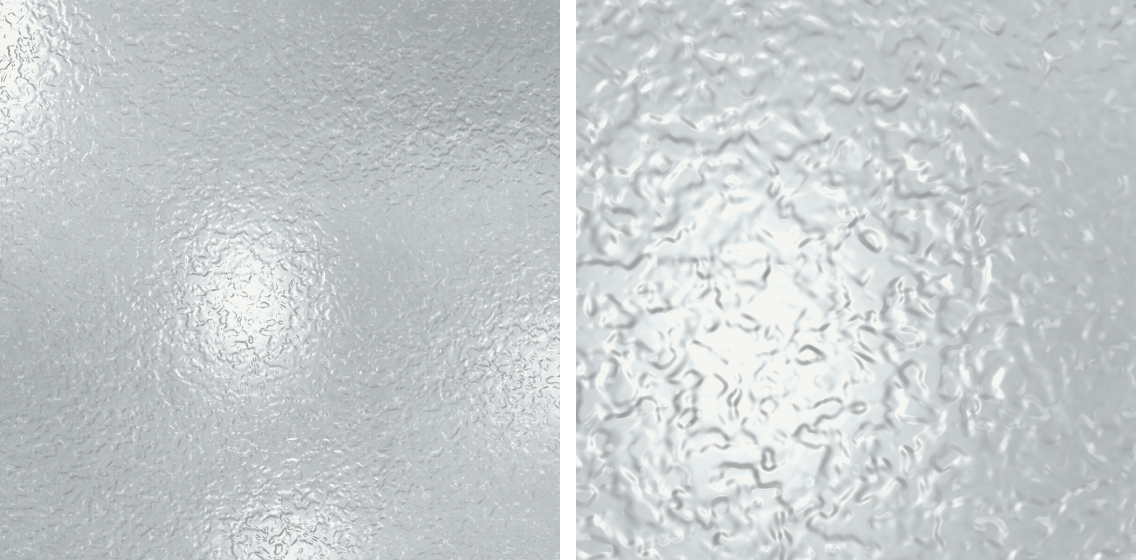
Left, the full canvas; right, a detail of the centre.
Write a Shadertoy shader that draws this texture.

```glsl
// Frosted, pebbled glass in cool silver grey, with soft lights glittering behind it.

float hash(vec2 p) {
    return fract(sin(dot(p, vec2(127.1, 311.7))) * 43758.5453);
}

float noise(vec2 p) {
    vec2 i = floor(p), f = fract(p);
    f = f * f * (3.0 - 2.0 * f);
    return mix(mix(hash(i), hash(i + vec2(1, 0)), f.x),
               mix(hash(i + vec2(0, 1)), hash(i + vec2(1, 1)), f.x), f.y);
}

// Height of the pebbled surface: flat hollows, steep rims and low plateaus
float relief(vec2 p) {
    p += 0.008 * vec2(noise(p * 45.0), noise(p * 45.0 + 31.7));
    vec2 turned = mat2(0.8, 0.6, -0.6, 0.8) * p;
    float n = 0.6 * noise(p * vec2(82.0, 98.0)) + 0.4 * noise(turned * 175.0 + 9.3);
    return smoothstep(0.3, 0.76, n);
}

float blob(vec2 p, vec2 center, vec2 radius) {
    vec2 d = (p - center) / radius;
    return exp(-dot(d, d));
}

// Strength of the white lights behind the glass
float lights(vec2 p) {
    return 0.26 * blob(p, vec2(0.44, 0.46), vec2(0.10, 0.13))
         + 0.30 * blob(p, vec2(-0.01, 0.92), vec2(0.09, 0.17))
         + 0.17 * blob(p, vec2(1.00, 0.33), vec2(0.13, 0.12))
         + 0.20 * blob(p, vec2(0.52, 0.01), vec2(0.12, 0.08));
}

// Broad grey shades of the room behind the glass
float shades(vec2 p) {
    return 0.05 * blob(p, vec2(0.05, 0.75), vec2(0.30, 0.28))
         + 0.04 * blob(p, vec2(0.85, 0.64), vec2(0.32, 0.12))
         + 0.03 * blob(p, vec2(0.80, 0.12), vec2(0.25, 0.25))
         - 0.08 * blob(p, vec2(0.88, 0.97), vec2(0.40, 0.10))
         - 0.05 * blob(p, vec2(0.85, 0.81), vec2(0.35, 0.06))
         - 0.06 * blob(p, vec2(0.00, 0.33), vec2(0.22, 0.16))
         - 0.03 * blob(p, vec2(0.05, 0.05), vec2(0.22, 0.15))
         - 0.03 * blob(p, vec2(0.66, 0.40), vec2(0.10, 0.25));
}

void mainImage(out vec4 fragColor, in vec2 fragCoord) {
    vec2 uv = fragCoord / iResolution.xy;

    // Surface slope, softer in the smooth patches
    vec2 e = vec2(0.0014, 0.0);
    vec2 slope = vec2(relief(uv + e.xy) - relief(uv - e.xy),
                      relief(uv + e.yx) - relief(uv - e.yx)) / (200.0 * e.x);
    float smoothPatch = blob(uv, vec2(0.82, 0.62), vec2(0.28, 0.10));
    slope *= (0.7 + 0.6 * noise(uv * 9.0)) * (1.0 - 0.5 * smoothPatch);
    float steepness = length(slope);

    // Each facet bends the view toward another part of the room
    vec2 bent = uv + 0.075 * slope;
    float light = lights(bent);
    float nearby = lights(uv);
    vec3 color = vec3(0.725, 0.748, 0.757) + shades(bent);
    color += light * vec3(1.0, 0.98, 0.94);

    // Embossed sides, warm grey rims and small glints
    color += 0.018 * dot(slope, vec2(0.5, -0.85));
    float rim = smoothstep(0.7, 2.2, steepness);
    color -= rim * (0.035 + 0.45 * nearby) * vec3(0.85, 0.97, 1.05);
    float glint = smoothstep(0.62, 0.85, noise(uv * 150.0 + 4.0));
    color += glint * smoothstep(0.3, 1.1, steepness) * (0.08 + 0.4 * nearby);

    // Fine grain of the glass
    color += 0.03 * (noise(uv * 260.0) - 0.5) + 0.02 * (noise(uv * 28.0) - 0.5);

    fragColor = vec4(min(color, vec3(0.96, 0.965, 0.95)), 1.0);
}
```
